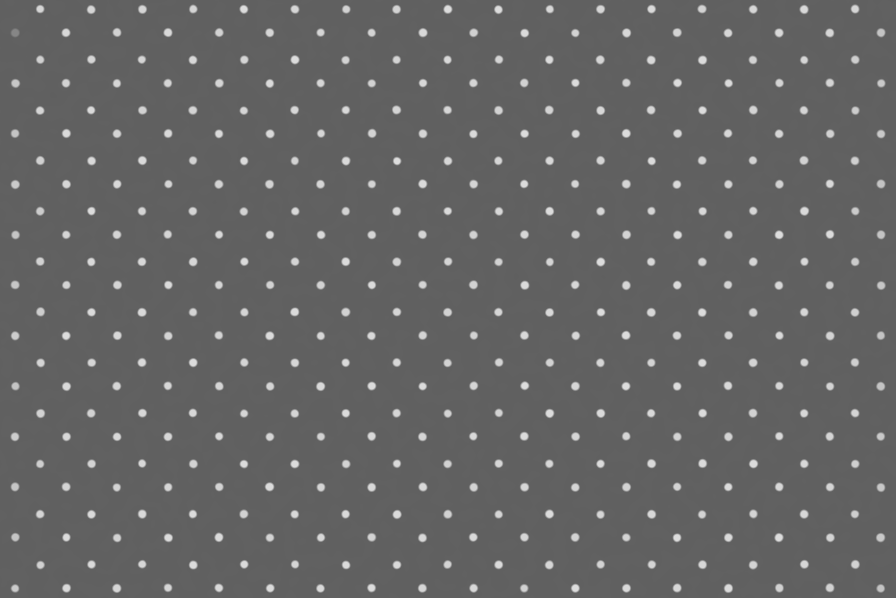
Give the GLSL for this pattern, as a Shadertoy shader.

```glsl
const vec3 GROUND = vec3(0.378);
const vec3 DOT = vec3(0.865);
const float ASPECT = 1.5;                    // canvas is 1.5 wide, 1 high
const vec2 PERIOD = vec2(0.08525, 0.08443);  // spacing within one lattice
const vec2 LATTICE_A = vec2(0.0676, 0.0557); // first dot of each lattice
const vec2 LATTICE_B = vec2(0.0256, 0.0166);
const float RADIUS = 0.0066;
const float SOFTNESS = 0.0022;               // half width of the dot edge
const float SIZE_VARIATION = 0.05;
const float SHIFT = 0.0006;                  // largest offset of a dot
const float WOBBLE = 0.0007;                 // unevenness of the outline
const float WOBBLE_SCALE = 110.0;
const float TONE_VARIATION = 0.09;
const float SIDE_FADE = 0.14;
const vec2 WORN_SPOT = vec2(0.0256, 0.945);
const float WORN_RADIUS = 0.03;
const float WORN_FADE = 0.62;
const float GROUND_MOTTLE = 0.006;

vec2 hash2(vec2 p) {
    vec3 q = fract(p.xyx * vec3(0.1031, 0.1030, 0.0973));
    q += dot(q, q.yzx + 33.33);
    return fract((q.xx + q.yz) * q.zy);
}

float cornerGradient(vec2 cell, vec2 corner, vec2 f) {
    return dot(hash2(cell + corner) * 2.0 - 1.0, f - corner);
}

float gradientNoise(vec2 p) {
    vec2 cell = floor(p), f = fract(p);
    vec2 u = f * f * f * (f * (f * 6.0 - 15.0) + 10.0);
    float low = mix(cornerGradient(cell, vec2(0, 0), f),
                    cornerGradient(cell, vec2(1, 0), f), u.x);
    float high = mix(cornerGradient(cell, vec2(0, 1), f),
                     cornerGradient(cell, vec2(1, 1), f), u.x);
    return mix(low, high, u.y);
}

// Strength of the paint that is left on a dot
float dotTone(vec2 center, float random) {
    float fromSide = min(center.x, ASPECT - center.x);
    float tone = 1.0 - SIDE_FADE * (1.0 - smoothstep(0.0, 0.12, fromSide));
    tone -= TONE_VARIATION * random;
    float worn = 1.0 - step(WORN_RADIUS, distance(center, WORN_SPOT));
    return tone * (1.0 - WORN_FADE * worn);
}

// Coverage of one square lattice of soft dots
float dotLattice(vec2 p, vec2 origin, float seed, float pixel) {
    vec2 id = floor((p - origin) / PERIOD + 0.5);
    vec2 center = origin + id * PERIOD;
    vec2 key = id + seed;
    vec2 shift = (hash2(key) * 2.0 - 1.0) * SHIFT;
    vec2 random = hash2(key + 71.0);
    float radius = RADIUS * (1.0 + SIZE_VARIATION * (random.x * 2.0 - 1.0));
    radius += WOBBLE * gradientNoise(p * WOBBLE_SCALE + seed);
    float edge = max(SOFTNESS, 0.75 * pixel);
    float d = length(p - center - shift) - radius;
    return (1.0 - smoothstep(-edge, edge, d)) * dotTone(center, random.y);
}

void mainImage(out vec4 fragColor, in vec2 fragCoord) {
    vec2 p = fragCoord / iResolution.xy * vec2(ASPECT, 1.0);
    float pixel = 1.0 / iResolution.y;

    // Two lattices staggered by about half a period
    float paint = max(dotLattice(p, LATTICE_A, 13.0, pixel),
                      dotLattice(p, LATTICE_B, 47.0, pixel));

    vec3 ground = GROUND + GROUND_MOTTLE * gradientNoise(p * 40.0);
    fragColor = vec4(mix(ground, DOT, paint), 1.0);
}
```
